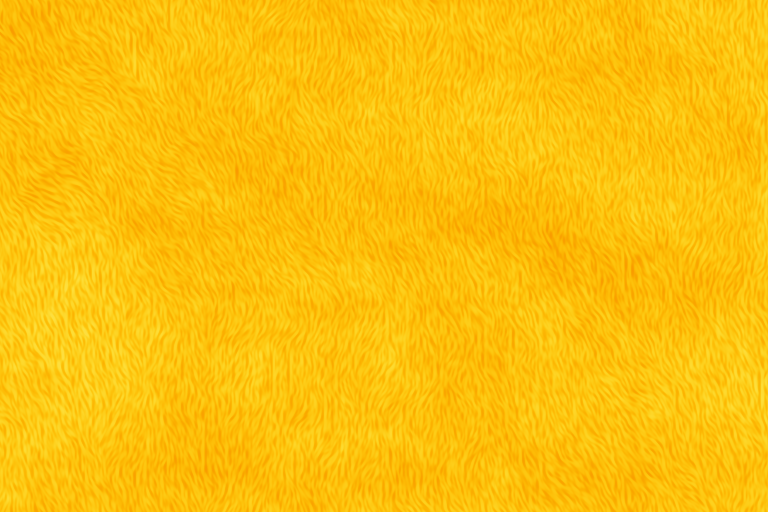
Give the GLSL for this texture, as a WebGL 1 fragment shader.

```glsl
precision highp float;
// Short golden plush fur with soft folds. Fine gradient noise is smeared along
// a slowly turning combing direction to form hairs; broad noise adds the
// shading of the pile, and one tone value is mapped to amber and yellow.

#define HAIR_DENSITY 150.0   // noise cells per canvas height
#define HAIR_LENGTH 0.030    // full smear length
#define HAIR_CONTRAST 0.036
#define CLUMP_CONTRAST 0.012
#define FOLD_CONTRAST 0.019
#define CREASE_DEPTH 0.026
#define COMB_LEAN 0.12       // mean lean from vertical, radians
#define COMB_SWAY 1.3        // how far the lean wanders
#define MEAN_GREEN 0.756

uniform vec2 u_resolution;

const int HAIR_STEPS = 11;
const float TAU = 6.2831853;

// Unit gradient with a random direction for each lattice corner
vec2 cornerGradient(vec2 cell) {
  vec3 h = fract(vec3(cell.xyx) * vec3(0.1031, 0.1030, 0.0973));
  h += dot(h, h.yzx + 33.33);
  float angle = TAU * fract((h.x + h.y) * h.z);
  return vec2(cos(angle), sin(angle));
}

float gradientNoise(vec2 p) {
  vec2 cell = floor(p);
  vec2 f = p - cell;
  vec2 u = f * f * f * (f * (f * 6.0 - 15.0) + 10.0);
  vec2 right = vec2(1.0, 0.0);
  vec2 up = vec2(0.0, 1.0);
  float a = dot(cornerGradient(cell), f);
  float b = dot(cornerGradient(cell + right), f - right);
  float c = dot(cornerGradient(cell + up), f - up);
  float d = dot(cornerGradient(cell + 1.0), f - 1.0);
  return mix(mix(a, b, u.x), mix(c, d, u.x), u.y);
}

// Direction in which the pile is brushed, with unruly small tufts
vec2 combDirection(vec2 p) {
  float lean = COMB_LEAN
    + COMB_SWAY * gradientNoise(p * 1.9 + 17.3)
    + 0.8 * gradientNoise(p * 8.0 + 41.7)
    + 0.8 * gradientNoise(p * 24.0 + 5.2);
  return vec2(-sin(lean), cos(lean));
}

// Noise averaged along the comb direction, scaled to about unit deviation
float hairTone(vec2 p, vec2 direction) {
  float sum = 0.0;
  float total = 0.0;
  for (int i = 0; i < HAIR_STEPS; i++) {
    float t = (float(i) + 0.5) / float(HAIR_STEPS) - 0.5;
    float weight = 0.5 + 0.5 * cos(TAU * t);
    vec2 q = p + direction * t * HAIR_LENGTH;
    sum += weight * gradientNoise(q * HAIR_DENSITY + 7.1);
    total += weight;
  }
  float tone = sum / total / 0.098;
  // Crisp the hair edges, then narrow the shadows between hairs
  tone *= 1.2 * inversesqrt(1.0 + 0.25 * tone * tone);
  return tone - 0.15 * (tone * tone - 1.0);
}

// Small tufts, about unit deviation
float clumpTone(vec2 p) {
  return (gradientNoise(p * 19.0 + 3.9)
    + 0.9 * gradientNoise(p * 42.0 + 28.4)) / 0.30;
}

// Wide lit and shaded areas, about unit deviation
float foldTone(vec2 p) {
  vec2 q = vec2(p.x * 0.7, p.y + 0.15 * p.x);
  q += 0.12 * gradientNoise(p * 2.6 + 63.2);
  return (gradientNoise(q * 2.6 + 11.6)
    + 0.65 * gradientNoise(q * 5.6 + 52.8)
    + 0.45 * gradientNoise(q * 11.0 + 34.5)) / 0.28;
}

// Occasional soft dark creases, mostly running sideways
float creaseShade(vec2 p) {
  vec2 q = vec2(p.x * 0.75, p.y * 1.6) + 0.15 * gradientNoise(p * 4.0 + 9.4);
  float ridge = 1.0 - abs(gradientNoise(q * 1.7 + 71.5));
  float presence = smoothstep(0.05, 0.4, gradientNoise(p * 2.4 + 86.2));
  return pow(ridge, 9.0) * presence;
}

// Deep amber to light yellow, driven by the green channel
vec3 furColor(float green) {
  float light = clamp((green - 0.64) / 0.19, 0.0, 1.25);
  float red = mix(0.98, 0.992, smoothstep(0.0, 0.6, light));
  return vec3(red, clamp(green, 0.60, 0.87), 0.14 * pow(light, 2.5));
}

void main() {
  vec2 p = gl_FragCoord.xy / u_resolution.y;
  float green = MEAN_GREEN
    + HAIR_CONTRAST * hairTone(p, combDirection(p))
    + CLUMP_CONTRAST * clumpTone(p)
    + FOLD_CONTRAST * foldTone(p)
    - CREASE_DEPTH * creaseShade(p);
  gl_FragColor = vec4(furColor(green), 1.0);
}
```
